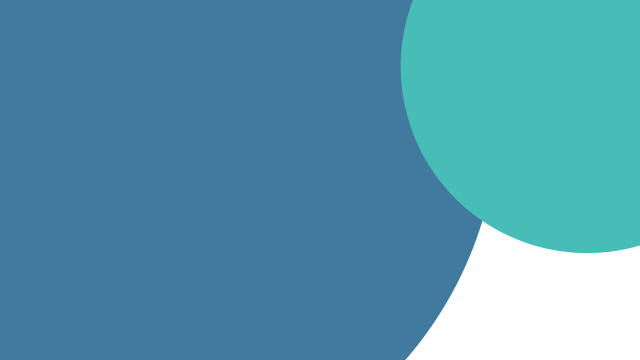
Write a Shadertoy shader that draws this background.

```glsl
// Flat background: a large blue disc and a teal disc overlapping on white.

// Smooth coverage of a disc, with an edge about one pixel wide
float disc(vec2 p, vec2 center, float radius) {
    float pixel = 1.0 / iResolution.y;
    return clamp(0.5 - (length(p - center) - radius) / pixel, 0.0, 1.0);
}

void mainImage(out vec4 fragColor, in vec2 fragCoord) {
    // Canvas height is one unit
    vec2 p = fragCoord / iResolution.y;

    vec3 white = vec3(1.0);
    vec3 blue = vec3(0.257, 0.478, 0.623);
    vec3 teal = vec3(0.278, 0.741, 0.718);

    // Blue disc behind, teal disc in front
    vec3 color = mix(white, blue, disc(p, vec2(0.324, 0.697), 1.0625));
    color = mix(color, teal, disc(p, vec2(1.631, 0.815), 0.518));

    fragColor = vec4(color, 1.0);
}
```
